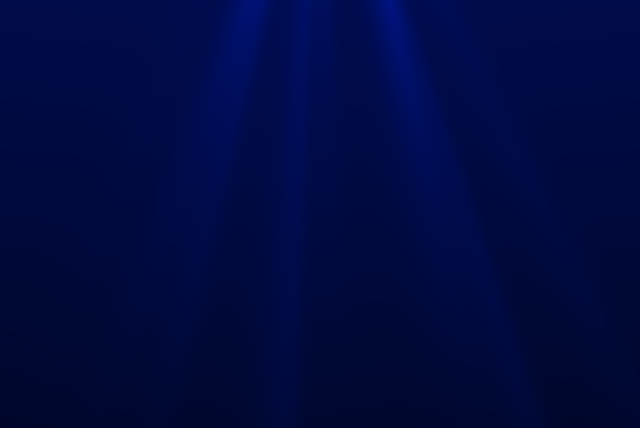
A Shadertoy shader for this background:

```glsl
// Soft blue light shafts fanning down through deep dark water.

// One shaft: ends are its x at top and bottom, widths its spread there.
// The right flank is crisp, the left flank fades out slowly.
float shaft(vec2 p, vec2 ends, vec2 widths, float strength, float fade) {
    float depth = 1.0 - p.y;
    float offset = p.x - mix(ends.x, ends.y, depth);
    float width = mix(widths.x, widths.y, depth);
    width *= offset > 0.0 ? 0.7 : 1.35;
    float q = offset / width;
    return strength * exp(-q * q - fade * depth);
}

void mainImage(out vec4 fragColor, in vec2 fragCoord) {
    vec2 p = fragCoord / iResolution.xy;
    float depth = 1.0 - p.y;

    // Water darkens with depth, with a broad glow below the source
    float blue = mix(0.160, 0.286, pow(p.y, 0.85));
    float spread = (p.x - 0.50) / mix(0.22, 0.36, depth);
    blue += 0.018 * exp(-spread * spread);

    // Left fan
    float light = shaft(p, vec2(0.407, 0.250), vec2(0.025, 0.042), 0.130, 1.9);
    light += shaft(p, vec2(0.384, 0.150), vec2(0.024, 0.045), 0.060, 1.6);
    light += shaft(p, vec2(0.313, 0.045), vec2(0.025, 0.045), 0.014, 1.3);

    // Centre column with a broad halo
    light += shaft(p, vec2(0.477, 0.448), vec2(0.015, 0.033), 0.070, 0.5);
    light += shaft(p, vec2(0.455, 0.420), vec2(0.040, 0.060), 0.014, 0.5);
    light += shaft(p, vec2(0.507, 0.525), vec2(0.022, 0.040), 0.065, 3.5);

    // Right fan
    light += shaft(p, vec2(0.607, 0.750), vec2(0.022, 0.050), 0.150, 2.2);
    light += shaft(p, vec2(0.623, 0.835), vec2(0.020, 0.034), 0.070, 0.4);
    light += shaft(p, vec2(0.695, 1.015), vec2(0.030, 0.045), 0.036, 0.6);

    blue += light;
    fragColor = vec4(0.0, blue * 0.15, blue, 1.0);
}
```
